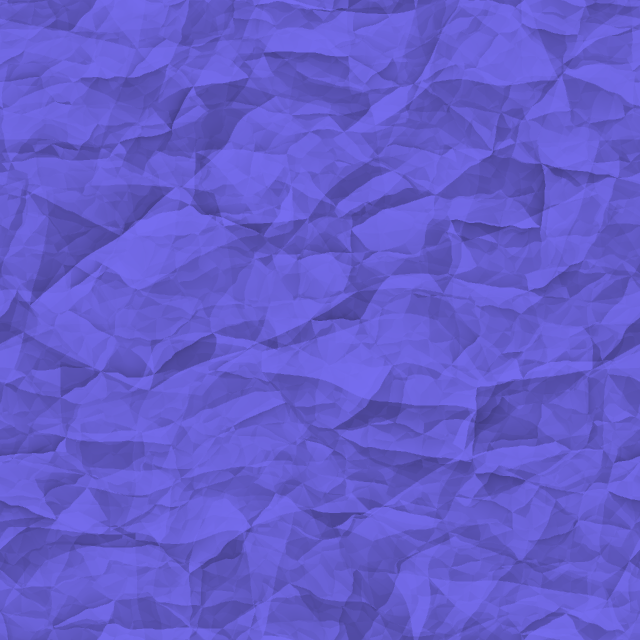
A three.js fragment shader for this texture:

```glsl
varying vec2 vUv;

const vec3 PAPER_TINT = vec3(0.494, 0.456, 1.0);
const vec2 LIGHT_DIR = vec2(-0.40, 0.917);
const float BASE_LIGHT = 0.813;
const float RELIEF = 0.175;

vec2 hash2(vec2 p) {
  vec3 q = fract(p.xyx * vec3(0.1031, 0.1030, 0.0973));
  q += dot(q, q.yzx + 33.33);
  return fract((q.xx + q.yz) * q.zy);
}

// Two channels of value noise that wrap after a whole number of cells
vec2 wrapNoise(vec2 uv, vec2 cells, float seed) {
  vec2 p = uv * cells;
  vec2 i = floor(p);
  vec2 f = fract(p);
  f = f * f * (3.0 - 2.0 * f);
  vec2 a = hash2(mod(i, cells) + seed);
  vec2 b = hash2(mod(i + vec2(1.0, 0.0), cells) + seed);
  vec2 c = hash2(mod(i + vec2(0.0, 1.0), cells) + seed);
  vec2 d = hash2(mod(i + 1.0, cells) + seed);
  return mix(mix(a, b, f.x), mix(c, d, f.x), f.y) * 2.0 - 1.0;
}

// Light on folds between the two nearest scattered points
float foldLayer(vec2 uv, vec2 cells, float seed, float creaseDepth) {
  vec2 p = uv * cells;
  vec2 base = floor(p);
  vec2 f = p - base;
  float near1 = 9.0;
  float near2 = 9.0;
  vec2 to1 = vec2(0.0);
  vec2 to2 = vec2(1.0);
  vec2 id1 = vec2(0.0);
  vec2 id2 = vec2(0.0);
  for (int y = -1; y <= 1; y++) {
    for (int x = -1; x <= 1; x++) {
      vec2 cell = vec2(float(x), float(y));
      vec2 id = hash2(mod(base + cell, cells) + seed);
      vec2 to = cell + 0.05 + 0.9 * id - f;
      float dist = dot(to, to);
      if (dist < near1) {
        near2 = near1; to2 = to1; id2 = id1;
        near1 = dist; to1 = to; id1 = id;
      } else if (dist < near2) {
        near2 = dist; to2 = to; id2 = id;
      }
    }
  }

  // Both sides of an edge share its random fold, with opposite tilt
  vec2 across = normalize(to2 - to1);
  float edgeDist = dot(0.5 * (to1 + to2), across);
  vec2 pair = fract((id1 + id2) * 5.37);
  float fold = (pair.x < 0.5 ? -1.0 : 1.0) * mix(0.35, 1.15, pair.y);
  float tilt = fold * dot(across, LIGHT_DIR);
  float light = tilt * exp(-1.7 * edgeDist);

  // Deep shadow on the dark side of a few folds
  float deep = smoothstep(0.72, 0.95, fract(pair.x * 7.0 + pair.y));
  float shadow = deep * smoothstep(0.1, -0.5, tilt) * exp(-13.0 * edgeDist);
  return light - creaseDepth * shadow;
}

float paperRelief(vec2 uv) {
  // Bend the folds, then fray their edges
  vec2 bent = uv + 0.022 * wrapNoise(uv, vec2(5.0, 6.0), 11.0);
  bent += 0.009 * wrapNoise(uv, vec2(14.0, 17.0), 47.0);
  vec2 frayed = bent + 0.0028 * wrapNoise(uv, vec2(60.0, 66.0), 83.0);

  float h = 0.80 * foldLayer(bent, vec2(4.0, 5.0), 5.0, 0.6);
  h += 0.90 * foldLayer(frayed, vec2(7.0, 9.0), 131.0, 1.3);
  h += 0.58 * foldLayer(frayed, vec2(13.0, 17.0), 257.0, 1.1);
  h += 0.26 * foldLayer(frayed, vec2(27.0, 32.0), 389.0, 0.5);

  // Broad unevenness and faint mottling
  h += 0.14 * wrapNoise(uv, vec2(4.0), 521.0).x;
  h += 0.06 * wrapNoise(uv, vec2(48.0), 613.0).x;
  return h;
}

float paperLight(vec2 uv) {
  float h = paperRelief(uv);
  // Bright faces level off, shaded ones stay deep
  h /= 1.0 + 0.9 * max(h, 0.0) + 0.25 * max(-h, 0.0);
  return BASE_LIGHT + RELIEF * h;
}

void main() {
  // Four samples smooth the fold edges
  float light = 0.0;
  for (int y = 0; y < 2; y++) {
    for (int x = 0; x < 2; x++) {
      vec2 offset = (vec2(float(x), float(y)) - 0.5) * 0.0011;
      light += 0.25 * paperLight(vUv + offset);
    }
  }
  gl_FragColor = vec4(PAPER_TINT * light, 1.0);
}
```
